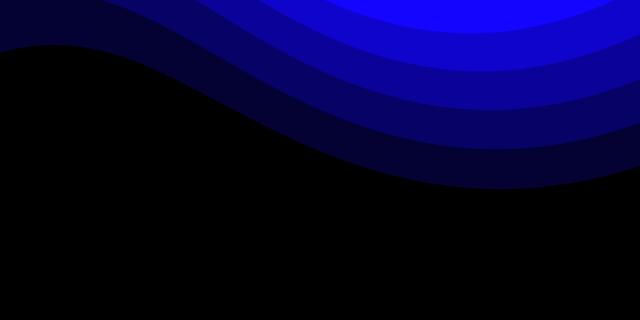
Reproduce this background procedurally as a Shadertoy shader.

```glsl
const int LAYERS = 5;
const float PI = 3.14159265;
const vec3 PEAK_COLOR = vec3(0.073, 0.019, 1.0);

// Position of the lowest wave's trough, and its drift per layer
const vec2 TROUGH = vec2(0.78125, 0.4089);
const vec2 TROUGH_STEP = vec2(-0.0039, 0.1258);
const vec2 TROUGH_BEND = vec2(-0.00195, -0.00102);

const float HALF_WAVE = 0.6966;
const float HEIGHT_GROWTH = 0.085;
const vec3 HARMONICS = vec3(0.2253, -0.0234, 0.0026);

// Height above the trough: layered cosines give a tight crest and a wide trough
float waveRise(float offset) {
    float phase = PI * offset / HALF_WAVE;
    vec3 waves = vec3(1.0 - cos(phase),
                      1.0 - cos(2.0 * phase),
                      cos(phase) - cos(3.0 * phase));
    return dot(HARMONICS, waves);
}

// Lower edge of one layer
float layerEdge(float x, float layer) {
    vec2 trough = TROUGH + layer * (TROUGH_STEP + layer * TROUGH_BEND);
    return trough.y + (1.0 + HEIGHT_GROWTH * layer) * waveRise(x - trough.x);
}

void mainImage(out vec4 fragColor, in vec2 fragCoord) {
    vec2 uv = fragCoord / iResolution.xy;

    // Each nested layer adds an equal step of brightness
    float brightness = 0.0;
    for (int i = 0; i < LAYERS; i++) {
        float above = uv.y - layerEdge(uv.x, float(i));
        float coverage = clamp(0.5 + above / fwidth(above), 0.0, 1.0);
        brightness += coverage / float(LAYERS);
    }

    fragColor = vec4(PEAK_COLOR * brightness, 1.0);
}
```
